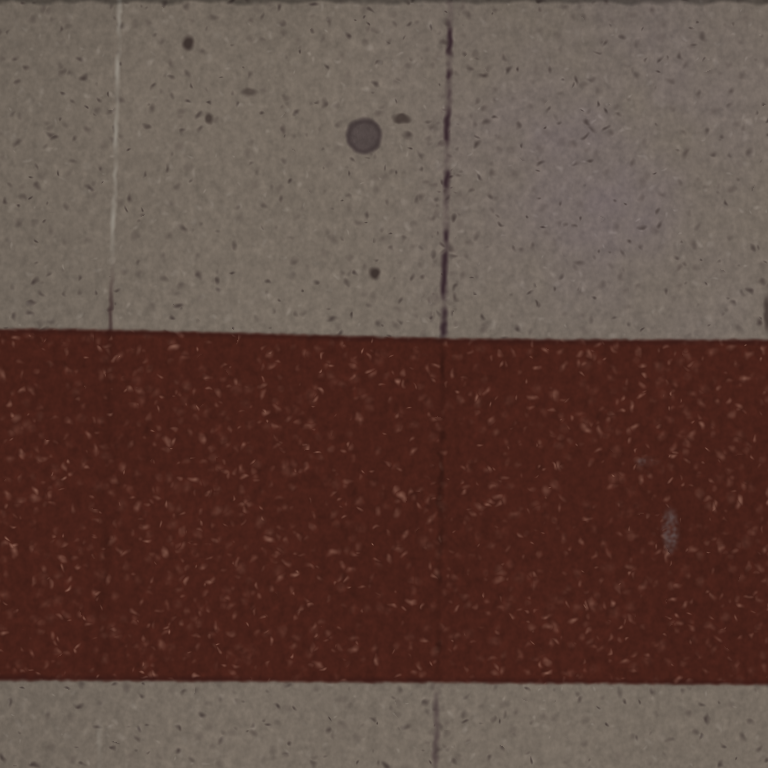
Write a three.js fragment shader that draws this texture.

```glsl
// Weathered concrete slabs crossed by a wide band of dark red paint.
// Gradient noise mottles the surfaces and breaks up the joints, jittered cells
// scatter soft pits and chips, and distance functions place plug and stains.
varying vec2 vUv;

vec2 hash2(vec2 p) {
  vec3 q = fract(p.xyx * vec3(0.1031, 0.1030, 0.0973));
  q += dot(q, q.yzx + 33.33);
  return fract((q.xx + q.yz) * q.zy);
}

float gradientNoise(vec2 p) {
  vec2 i = floor(p), f = p - i;
  vec2 u = f * f * f * (f * (f * 6.0 - 15.0) + 10.0);
  vec2 e = vec2(0.0, 1.0);
  float a = dot(hash2(i) * 2.0 - 1.0, f);
  float b = dot(hash2(i + e.yx) * 2.0 - 1.0, f - e.yx);
  float c = dot(hash2(i + e) * 2.0 - 1.0, f - e);
  float d = dot(hash2(i + 1.0) * 2.0 - 1.0, f - 1.0);
  return mix(mix(a, b, u.x), mix(c, d, u.x), u.y);
}

float fbm(vec2 p) {
  float sum = 0.0, amp = 1.0;
  for (int i = 0; i < 4; i++) {
    sum += amp * gradientNoise(p);
    p = mat2(1.6, 1.2, -1.2, 1.6) * p + 7.3;
    amp *= 0.55;
  }
  return sum;
}

// Soft, randomly turned ellipses, one per occupied cell
float flecks(vec2 p, float density, float size, float stretch) {
  vec2 cell = floor(p);
  float cover = 0.0;
  for (int j = -1; j <= 1; j++) {
    for (int i = -1; i <= 1; i++) {
      vec2 id = cell + vec2(float(i), float(j));
      vec2 kind = hash2(id + 57.0), look = hash2(id + 93.0);
      vec2 d = p - id - hash2(id + 11.0);
      float turn = kind.y * 6.283;
      d = mat2(cos(turn), -sin(turn), sin(turn), cos(turn)) * d;
      float r = length(d * vec2(1.0, 1.0 + stretch * look.y)) / (size * (0.6 + look.x));
      cover = max(cover, step(kind.x, density) * (0.25 + 0.75 * look.y * look.y) * smoothstep(1.2, 0.0, r));
    }
  }
  return cover;
}

float spot(vec2 p, vec2 center, vec2 radius) {
  return smoothstep(1.35, 0.4, length((p - center) / radius));
}

float line(float d, float width) {
  return smoothstep(width, 0.0, abs(d));
}

void main() {
  vec2 uv = vUv;
  vec2 warp = vec2(gradientNoise(uv * 85.0), gradientNoise(uv * 85.0 + 40.0));
  vec2 p = uv + 0.003 * warp;
  vec2 ragged = uv + 0.005 * warp;
  float cloud = fbm(uv * 5.0);
  float grain = fbm(uv * vec2(75.0, 60.0));
  float fine = gradientNoise(uv * 170.0);
  float wear = gradientNoise(uv * 30.0 + 19.0);

  // Edges of the band and the two leaning joints
  float top = uv.y + 0.002 * warp.x - mix(0.571, 0.557, smoothstep(0.0, 0.75, uv.x));
  float bottom = uv.y + 0.002 * warp.y - mix(0.115, 0.109, uv.x);
  float leftJoint = p.x + 0.003 * wear - mix(0.128, 0.156, p.y);
  float rightJoint = p.x + 0.005 * wear - mix(0.567, 0.586, p.y);
  float band = smoothstep(0.003, -0.003, top) * smoothstep(-0.003, 0.003, bottom);

  // Concrete with a faint cool stain, pits and pale grit
  vec3 concrete = vec3(0.456, 0.415, 0.374) * (1.0 + 0.03 * cloud + 0.11 * grain + 0.07 * fine);
  concrete *= 1.0 - 0.04 * smoothstep(0.3, 0.0, uv.x) - 0.03 * smoothstep(0.88, 1.0, uv.y);
  vec2 away = (uv - vec2(0.79, 0.81)) * vec2(5.0, 4.0);
  concrete += vec3(-0.008, -0.010, 0.010) * exp(-dot(away, away)) * (1.0 + 2.0 * cloud);
  float pits = flecks(ragged * 64.0, 0.34 + 0.25 * cloud, 0.32, 0.8);
  pits = max(pits, flecks(ragged * 36.0 + 5.0, 0.16, 0.20, 0.8));
  concrete = mix(concrete, vec3(0.24, 0.20, 0.19), 0.75 * pits);
  concrete += 0.06 * flecks(ragged * 70.0 + 31.0, 0.35, 0.36, 0.8);

  // Concrete joints: a chalky left line darkening low down, a broken dark right line
  float chalk = smoothstep(0.64, 0.72, uv.y) + 0.6 * smoothstep(0.075, 0.04, uv.y);
  concrete = mix(concrete, vec3(0.56, 0.53, 0.49), line(leftJoint, 0.0055) * chalk * clamp(0.6 + 1.4 * wear, 0.1, 1.0));
  concrete = mix(concrete, vec3(0.24, 0.17, 0.17), 0.65 * line(leftJoint, 0.005) * smoothstep(0.67, 0.59, uv.y) * step(0.3, uv.y));
  float broken = smoothstep(-0.3, 0.35, gradientNoise(vec2(3.4, uv.y * 26.0)) + 0.7 * gradientNoise(vec2(8.4, uv.y * 75.0)));
  float depth = mix(0.5, 1.0, step(0.3, uv.y));
  concrete = mix(concrete, vec3(0.21, 0.15, 0.17), line(rightJoint, 0.007) * (0.2 + 0.75 * broken) * depth);
  float crumbs = flecks(ragged * 85.0 + 3.0, 0.5, 0.38, 0.8) * exp(-abs(rightJoint + 0.004) * 80.0);
  concrete = mix(concrete, vec3(0.23, 0.18, 0.18), 0.85 * crumbs);

  // Round plug and the larger holes
  float plug = length(p - vec2(0.474, 0.823));
  concrete = mix(concrete, vec3(0.30, 0.26, 0.255) * (1.0 + 0.2 * grain), 0.9 * smoothstep(0.027, 0.019, plug));
  concrete = mix(concrete, vec3(0.23, 0.19, 0.19), 0.5 * line(plug - 0.020, 0.006));
  float holes = max(spot(p, vec2(0.245, 0.944), vec2(0.008, 0.010)), spot(p, vec2(0.488, 0.644), vec2(0.008)));
  holes = max(holes, 0.8 * spot(ragged, vec2(0.523, 0.846), vec2(0.011, 0.006)));
  holes = max(holes, 0.8 * spot(p, vec2(0.272, 0.846), vec2(0.006, 0.007)));
  holes = max(holes, 0.6 * spot(ragged, vec2(0.324, 0.880), vec2(0.011, 0.006)));
  holes = max(holes, 0.8 * spot(p, vec2(1.0, 0.592), vec2(0.006, 0.025)));
  concrete = mix(concrete, vec3(0.20, 0.16, 0.15), 0.85 * holes);
  concrete *= 1.0 - 0.3 * smoothstep(0.993, 1.0, uv.y + 0.010 * wear);

  // Red paint with clustered chips, faint joints and two grey scrapes
  vec3 paint = vec3(0.272, 0.129, 0.099) * (1.0 + 0.04 * cloud + 0.14 * grain + 0.08 * fine);
  float chips = flecks(ragged * 56.0 + 70.0, 0.42 + 0.3 * cloud, 0.36, 1.0);
  chips = max(chips, flecks(ragged * 78.0 + 13.0, 0.42, 0.40, 1.0));
  paint = mix(paint, vec3(0.56, 0.40, 0.34), 0.8 * chips * clamp(0.65 + 1.2 * wear + 0.5 * fine, 0.15, 1.1));
  paint *= 1.0 - 0.16 * line(rightJoint, 0.007) * (0.3 + broken) - 0.06 * line(leftJoint, 0.014);
  float scrape = max(spot(ragged, vec2(0.873, 0.309), vec2(0.011, 0.028)), spot(ragged, vec2(0.843, 0.398), vec2(0.014, 0.006)));
  paint = mix(paint, vec3(0.38, 0.34, 0.34), scrape * clamp(0.5 + 1.2 * wear + 0.7 * fine, 0.1, 0.8));

  // Join the surfaces and shade their seams
  vec3 color = mix(concrete, paint, band);
  float seams = 0.55 * line(top + 0.002, 0.007) + 0.5 * line(bottom - 0.002, 0.007);
  gl_FragColor = vec4(mix(color, vec3(0.19, 0.09, 0.08), seams * (0.8 + 0.8 * wear)), 1.0);
}
```
